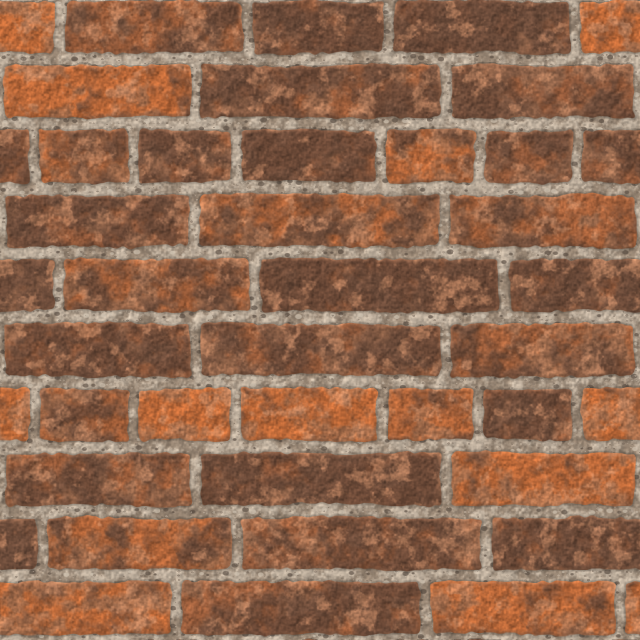
Reproduce this texture procedurally as a WebGL 1 fragment shader.

```glsl
precision highp float;
// Weathered brick wall: ten courses of long and short bricks in gritty mortar.
uniform vec2 u_resolution;

float hash(vec2 p) {
  vec3 q = fract(p.xyx * 0.1031);
  q += dot(q, q.yzx + 33.33);
  return fract((q.x + q.y) * q.z);
}

// Value noise with n cells per canvas, periodic at the canvas edges
float noise(vec2 uv, float n) {
  vec2 p = uv * n, i = floor(p), f = fract(p);
  f *= f * (3.0 - 2.0 * f);
  vec2 a = mod(i, n) + n, b = mod(i + 1.0, n) + n;
  return mix(mix(hash(a), hash(vec2(b.x, a.y)), f.x),
             mix(hash(vec2(a.x, b.y)), hash(b), f.x), f.y);
}

float fbm(vec2 uv, float n) {
  float sum = 0.0, weight = 0.5;
  for (int k = 0; k < 4; k++) {
    sum += weight * noise(uv, n);
    n *= 2.0;
    weight *= 0.58;
  }
  return sum / 1.056;
}

// Narrow a brick's span (left, right) by one joint
void cut(float x, float joint, inout vec2 span) {
  if (x < joint) span.y = min(span.y, joint);
  else span.x = max(span.x, joint);
}

// Brick ends in a course: three stretchers, or six headers every fourth course
vec2 brickSpan(float x, float row) {
  vec3 a = vec3(0.305, 0.695, 1.0), b = vec3(1.0);
  if (abs(mod(row, 4.0) - 2.0) < 0.5) {
    a = vec3(0.156, 0.314, 0.543);
    b = vec3(0.695, 0.848, 1.0);
  }
  if (row < 0.5) a = vec3(0.293, 0.514, 0.804);
  vec2 span = vec2(0.0, 1.0);
  for (int k = 0; k < 3; k++) {
    cut(x, a[k], span);
    cut(x, b[k], span);
  }
  return span;
}

// Scattered grit: x is coverage, y is its random tone
vec2 grit(vec2 uv, float n) {
  vec2 cell = floor(uv * n), f = fract(uv * n);
  float pick = hash(cell + 17.0);
  vec2 centre = 0.3 + 0.4 * vec2(hash(cell + 41.0), hash(cell + 73.0));
  float radius = 0.12 + 0.2 * hash(cell + 97.0);
  float d = length((f - centre) * vec2(0.8, 1.1)) - radius;
  return vec2((1.0 - smoothstep(-0.1, 0.08, d)) * step(0.62, pick), hash(cell + 131.0));
}

void main() {
  vec2 uv = gl_FragCoord.xy / u_resolution;

  // Uneven edges, broad drift plus fine chipping
  vec2 wall = uv + 0.006 * (vec2(noise(uv, 14.0), noise(uv + 0.37, 14.0)) - 0.5)
                 + 0.005 * (vec2(noise(uv, 70.0), noise(uv + 0.53, 90.0)) - 0.5);

  // Course and brick layout, counted from the top
  float y = 10.0 * (1.0 - wall.y), row = mod(floor(y), 10.0);
  float even = 1.0 - mod(row, 2.0);
  float shift = even * (0.074 + 0.02 * cos(row * 1.5708)) - 0.03 * step(7.5, row);
  float x = fract(wall.x - shift);
  vec2 span = brickSpan(x, row);
  vec2 p = vec2(x - 0.5 * (span.x + span.y), 0.1 * (0.42 + 0.009 * row - fract(y)));
  vec2 halfSize = vec2(0.5 * (span.y - span.x) - 0.0085, 0.0405);
  vec2 q = abs(p) - halfSize + 0.006;
  float d = length(max(q, 0.0)) + min(max(q.x, q.y), 0.0) - 0.006;
  vec2 id = vec2(row * 7.0 + 3.0, floor(span.x * 90.0));
  float tone = hash(id), tint = hash(id + 57.0);

  // Surface roughness lit from the upper left
  float rough = fbm(uv, 48.0);
  float relief = rough - fbm(uv + vec2(-0.0022, 0.0026), 48.0);

  // Fired clay with soot blotches, dusty haze and pale scuffs
  float blotch = fbm(uv + 0.02 * rough, 20.0);
  vec3 clay = mix(vec3(0.59, 0.36, 0.235), vec3(0.74, 0.41, 0.22), smoothstep(0.25, 0.85, tone));
  clay = mix(clay, vec3(0.58, 0.44, 0.35), 0.55 * smoothstep(0.42, 0.66, fbm(uv + 0.31, 30.0) + 0.15 * (tint - 0.5)));
  float soot = smoothstep(0.38, 0.64, 0.6 * blotch + 0.4 * rough + 0.34 * (0.5 - tone));
  clay = mix(clay, vec3(0.385, 0.27, 0.21), 0.85 * soot);
  clay = mix(clay, vec3(0.76, 0.53, 0.39), 0.6 * smoothstep(0.54, 0.72, fbm(uv + 0.67, 40.0)));
  clay *= 1.0 + 1.1 * relief + 0.25 * (noise(uv, 256.0) - 0.5);

  // Worn rim, bright above and shaded below
  float rim = smoothstep(-0.007, 0.0, d);
  clay = mix(clay, vec3(0.72, 0.50, 0.37), 0.4 * rim * noise(uv, 60.0));
  clay *= 1.0 + 0.14 * rim * clamp(p.y / halfSize.y, -1.0, 1.0);

  // Sandy mortar with dark and light stones, shaded beside the bricks
  vec3 mortar = mix(vec3(0.58, 0.51, 0.44), vec3(0.74, 0.68, 0.61), smoothstep(0.3, 0.65, rough));
  mortar *= 1.0 + 0.6 * relief + 0.22 * (noise(uv, 256.0) - 0.5);
  vec2 stone = grit(uv, 72.0), sand = grit(uv + 0.19, 150.0);
  mortar = mix(mortar, mix(vec3(0.34, 0.29, 0.25), vec3(0.82, 0.77, 0.70), step(0.55, stone.y)), 0.65 * stone.x);
  mortar = mix(mortar, mix(vec3(0.42, 0.36, 0.31), vec3(0.80, 0.74, 0.67), sand.y), 0.5 * sand.x);
  mortar *= 0.8 + 0.2 * smoothstep(0.0, 0.005, d);

  float edge = max(0.0012, 0.8 / u_resolution.y);
  gl_FragColor = vec4(mix(clay, mortar, smoothstep(-edge, edge, d)), 1.0);
}
```
